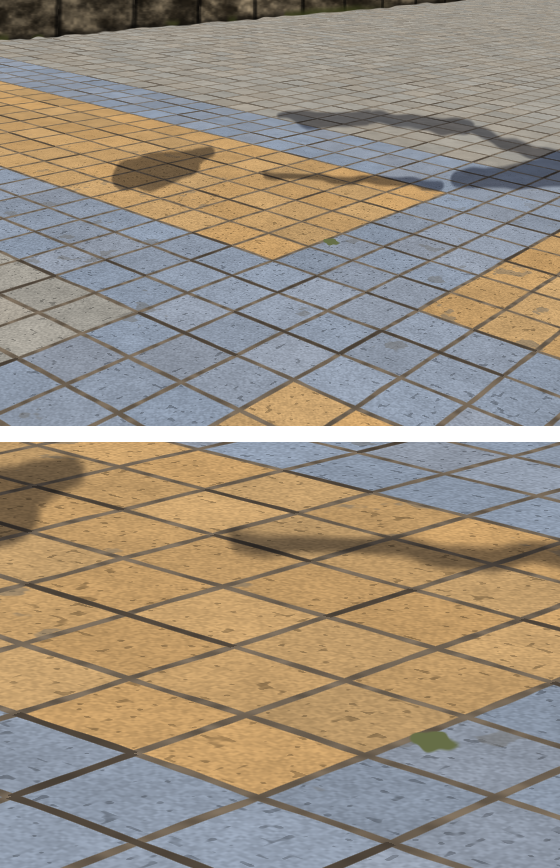
Top: the whole. Bottom: its middle third, enlarged.
Reproduce this texture procedurally as a Shadertoy shader.

```glsl
float hash(vec2 p) {
    return fract(sin(dot(p, vec2(127.1, 311.7))) * 43758.5453);
}

float noise(vec2 p) {
    vec2 i = floor(p), f = fract(p);
    f = f * f * (3.0 - 2.0 * f);
    return mix(mix(hash(i), hash(i + vec2(1, 0)), f.x),
               mix(hash(i + vec2(0, 1)), hash(i + vec2(1, 1)), f.x), f.y);
}

float fbm(vec2 p) {
    float sum = 0.0, amp = 0.5;
    for (int i = 0; i < 4; i++) {
        sum += amp * noise(p);
        p = p * 2.03 + 17.0;
        amp *= 0.5;
    }
    return sum;
}

// Distance to a capsule whose radius runs from ra to rb
float taper(vec2 p, vec2 a, vec2 b, float ra, float rb) {
    float t = clamp(dot(p - a, b - a) / dot(b - a, b - a), 0.0, 1.0);
    return length(p - mix(a, b, t)) - mix(ra, rb, t);
}

// Cast shadow of a street lamp: head, arm, post and upper bracket
float lampShadow(vec2 p) {
    p += 0.012 * (vec2(noise(p * 28.0), noise(p * 28.0 + 50.0)) - 0.5);
    float d = taper(p, vec2(0.299, 0.590), vec2(0.492, 0.640), 0.034, 0.013);
    d = min(d, taper(p, vec2(0.350, 0.596), vec2(0.432, 0.616), 0.042, 0.034));
    d = min(d, taper(p, vec2(0.625, 0.589), vec2(1.030, 0.567), 0.007, 0.012));
    d = min(d, taper(p, vec2(1.080, 0.580), vec2(1.340, 0.598), 0.020, 0.040));
    d = min(d, taper(p, vec2(0.655, 0.732), vec2(0.730, 0.718), 0.006, 0.020));
    d = min(d, taper(p, vec2(0.730, 0.718), vec2(0.860, 0.726), 0.020, 0.016));
    d = min(d, taper(p, vec2(0.860, 0.726), vec2(1.090, 0.699), 0.013, 0.020));
    d = min(d, taper(p, vec2(1.090, 0.699), vec2(1.320, 0.620), 0.010, 0.018));
    return smoothstep(0.005, -0.005, d);
}

// Blue bands, three tiles wide, divide the yellow and grey fields
vec3 tileColor(vec2 id) {
    vec3 blue = vec3(0.56, 0.60, 0.66);
    vec3 yellow = vec3(0.77, 0.62, 0.42);
    vec3 grey = vec3(0.64, 0.62, 0.58);
    if (id.x >= 0.0 && id.x < 3.0) return blue;
    if (id.y >= -3.0 && id.y < 0.0) return blue;
    if (id.x >= 3.0) return yellow;
    if (id.y >= 0.0 && id.y < 6.0) return yellow;
    return id.y >= 6.0 && id.y < 9.0 ? blue : grey;
}

vec3 paving(vec2 g, vec2 px) {
    vec2 id = floor(g), nearest = floor(g + 0.5);
    float detail = 1.0 - smoothstep(0.04, 0.14, max(px.x, px.y));

    // Tile body with uneven firing, speckles, pits and stains
    vec3 col = tileColor(id);
    col *= 0.95 + 0.10 * hash(id);
    col += 0.02 * (hash(id + 31.0) - 0.5) * vec3(1, 0, -1);
    col *= 1.0 + 0.14 * (fbm(g * 3.0) - 0.47);
    col *= 1.0 + detail * 0.16 * (noise(g * 38.0) - 0.5);
    float pits = smoothstep(0.83, 0.93, noise(g * 15.0 + 9.0));
    col *= 1.0 - 0.22 * detail * pits;
    float stain = smoothstep(0.63, 0.68, fbm(g * 2.3 + 40.0)) * step(0.6, hash(id + 5.0));
    col = mix(col, vec3(0.43, 0.42, 0.40), 0.45 * stain * detail);

    // Joints, filtered over one pixel; some edges are open and dark
    vec2 halfWidth = 0.032 + 0.012 * vec2(noise(g * 5.0), noise(g * 5.0 + 20.0));
    vec2 d = abs(g - nearest);
    vec2 joint = clamp((halfWidth - d) / px + 0.5, 0.0, 1.0);
    joint = min(joint, 2.0 * halfWidth / px);
    vec2 open = vec2(hash(vec2(nearest.x, id.y) + 3.0), hash(vec2(id.x, nearest.y) + 8.0));
    float gap = max(joint.x * step(0.90, open.x), joint.y * step(0.82, open.y));
    vec3 grout = vec3(0.44, 0.39, 0.33) * (0.82 + 0.36 * noise(g * 9.0));
    col = mix(col, grout, max(joint.x, joint.y));
    return mix(col, vec3(0.23, 0.20, 0.17), 0.65 * gap);
}

// Rough stone blocks, narrower with distance
vec3 stoneWall(vec2 p, float rise) {
    float x = p.x - 0.137;
    float k = x / (0.195 - 0.0897 * x) + 0.03 * (noise(p * 30.0) - 0.5);
    float block = floor(k), joint = abs(k - floor(k + 0.5));
    float rough = fbm(p * vec2(24, 38) + block * 7.0);
    vec3 col = mix(vec3(0.13, 0.11, 0.08), vec3(0.46, 0.41, 0.33), smoothstep(0.22, 0.78, rough));
    col *= 0.85 + 0.3 * hash(vec2(block, 2.0));
    col *= 0.8 + 0.4 * noise(p * 130.0);
    col *= mix(0.4, 1.0, smoothstep(0.015, 0.06, joint));
    col *= mix(0.55, 1.0, smoothstep(0.0, 0.018, rise));
    float moss = smoothstep(0.02, 0.0, rise) * smoothstep(0.55, 0.75, noise(p * 22.0));
    return mix(col, vec3(0.25, 0.27, 0.12), 0.7 * moss);
}

void mainImage(out vec4 fragColor, in vec2 fragCoord) {
    vec2 p = fragCoord / iResolution.y;

    // Perspective from ground tiles to canvas, inverted
    mat3 view = mat3(0.0776, -0.0490, -0.0365, 0.1218, 0.0542, 0.0510, 0.640, 0.3891, 1.0);
    vec3 ground = inverse(view) * vec3(p, 1.0);
    vec2 g = ground.xy / ground.z;
    vec2 px = fwidth(g);
    g += 0.025 * (vec2(noise(g * 1.7), noise(g * 1.7 + 60.0)) - 0.5);

    vec3 col = paving(g, px);
    col *= mix(vec3(1), vec3(0.57, 0.58, 0.62), lampShadow(p));

    // Fallen leaf
    vec2 leaf = (p - vec2(0.777, 0.433)) * vec2(1, 2.4);
    float leafEdge = length(leaf) - 0.008 - 0.016 * noise(p * 110.0);
    col = mix(col, vec3(0.40, 0.43, 0.28), smoothstep(0.003, -0.003, leafEdge));

    // Wall along the far edge
    float rise = p.y - 0.904 - 0.0875 * p.x + 0.006 * (noise(p * 45.0) - 0.5);
    col = mix(col, stoneWall(p, rise), smoothstep(-0.002, 0.002, rise));
    fragColor = vec4(col, 1.0);
}
```
